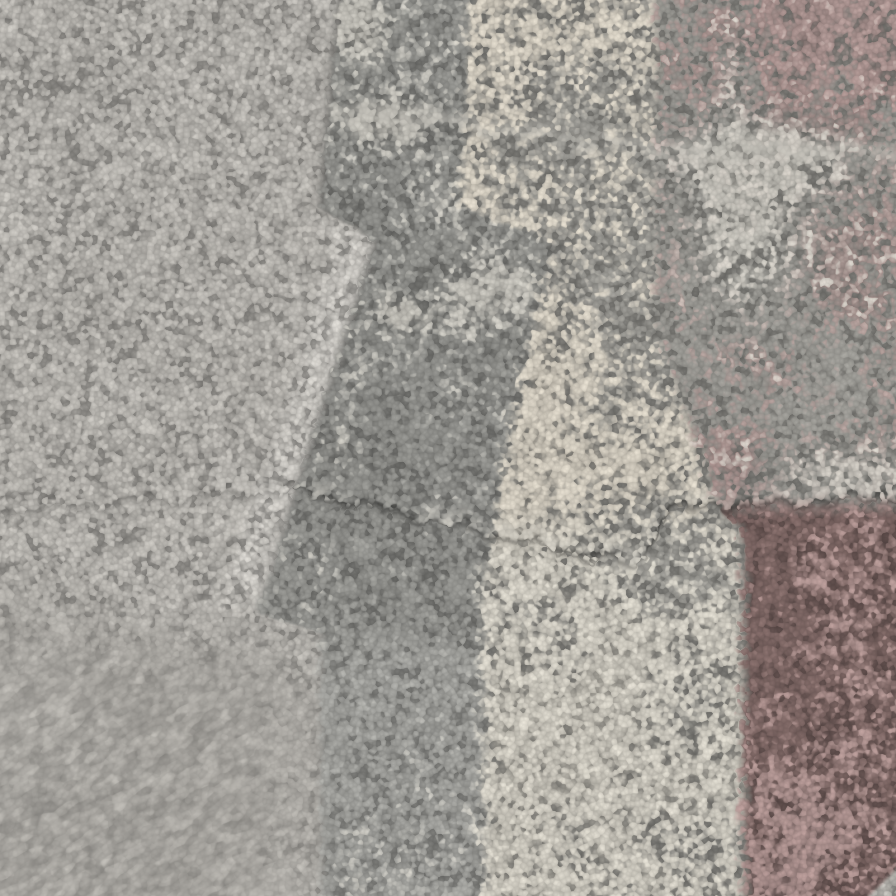
A WebGL 1 fragment shader for this texture:

```glsl
precision highp float;
// Weathered asphalt with worn grey, pale and dull red painted bands crossed by cracks.
uniform vec2 u_resolution;

#define CONCRETE vec3(0.665, 0.655, 0.635)
#define SLATE vec3(0.540, 0.540, 0.525)
#define CREAM vec3(0.770, 0.745, 0.695)
#define PALE_CREAM vec3(0.765, 0.750, 0.710)
#define FADED_RED vec3(0.650, 0.550, 0.540)
#define DEEP_RED vec3(0.470, 0.385, 0.375)
#define CHALK vec3(0.755, 0.745, 0.715)
#define STONE vec3(0.580, 0.575, 0.555)
#define GRAIN_SCALE 190.0
#define GRAIN_CONTRAST 0.44

vec2 hash2(vec2 p) {
  vec3 q = fract(p.xyx * vec3(0.1031, 0.1030, 0.0973));
  q += dot(q, q.yzx + 33.33);
  return fract((q.xx + q.yz) * q.zy);
}

// Cellular noise: x = distance to the nearest point, y = smoothly blended cell value.
vec2 cells(vec2 p) {
  vec2 id = floor(p), f = fract(p);
  float nearest = 2.0, total = 0.0, weight = 0.0;
  for (int j = -1; j <= 1; j++) {
    for (int i = -1; i <= 1; i++) {
      vec2 o = vec2(float(i), float(j));
      vec2 h = hash2(id + o + 61.0);
      vec2 d = o + h - f;
      float d2 = dot(d, d), w = exp(-7.0 * d2);
      nearest = min(nearest, d2);
      total += w * fract(h.x * 17.3 + h.y * 9.1);
      weight += w;
    }
  }
  return vec2(sqrt(nearest), total / weight);
}

float ramp(float t, float t0, float t1, float a, float b) {
  return mix(a, b, clamp((t - t0) / (t1 - t0), 0.0, 1.0));
}

float blob(vec2 p, vec2 center, vec2 radius) {
  vec2 q = (p - center) / radius;
  return exp(-dot(q, q));
}

// Ragged coverage: noise above the threshold survives.
float worn(float amount, float noise) {
  return smoothstep(-0.15, 0.15, amount + noise - 1.0);
}

float stroke(float d, float width) {
  return exp(-d * d / (width * width));
}

void main() {
  vec2 p = gl_FragCoord.xy / u_resolution;
  p.y = 1.0 - p.y; // y runs downward from the top edge

  // Noise layers; grain is stretched diagonally in the lower left
  float smear = smoothstep(0.66, 0.80, p.y + 0.12 * (0.3 - p.x)) * (1.0 - smoothstep(0.25, 0.42, p.x));
  vec2 along = vec2(p.x * 0.84 - p.y * 0.54, p.x * 0.54 + p.y * 0.84);
  vec2 fine = cells(p * GRAIN_SCALE);
  vec2 streak = cells(along.yx * vec2(150.0, 80.0));
  fine = mix(fine, streak, smear * 0.7);
  float medium = cells(p * 95.0 + 9.0).y;
  float patchy = cells(p * 11.0 + 3.0).y * 0.6 + cells(p * 27.0).y * 0.4;
  float speckle = fine.y * 0.6 + medium * 0.4;
  float ragged = speckle * 0.6 + patchy * 0.4;

  // Band borders as x positions, with soft jogs at the patched slabs
  float slab = smoothstep(0.225, 0.275, p.y);
  float leftX = mix(ramp(p.y, 0.0, 0.25, 0.378, 0.355), ramp(p.y, 0.25, 0.69, 0.425, 0.285), slab);
  leftX = mix(leftX, 0.358, smoothstep(0.68, 0.71, p.y));
  float midX = mix(ramp(p.y, 0.0, 0.25, 0.527, 0.514), ramp(p.y, 0.26, 0.64, 0.617, 0.540), slab);
  float rightX = ramp(p.y, 0.36, 0.56, 0.735, 0.800);
  rightX = mix(rightX, 0.829, smoothstep(0.56, 0.60, p.y));
  float wobble = (speckle - 0.5) * 0.016;
  float inSlate = smoothstep(-0.006, 0.006, p.x - leftX + wobble);
  float inCream = smoothstep(-0.009, 0.009, p.x - midX + wobble * 1.8);
  float inRed = smoothstep(-0.007, 0.007, p.x - rightX + wobble * 1.6);
  float low = smoothstep(0.55, 0.63, p.y);

  // Bare ground on the left, with a lighter strip beside the slanted border
  vec3 ground = CONCRETE + 0.04 * (patchy - 0.5) - 0.025 * smear;
  float strip = smoothstep(0.055, 0.030, leftX - p.x) * slab * (1.0 - smoothstep(0.64, 0.70, p.y));
  ground += 0.065 * strip;

  // Slate band with chalky patches
  vec3 slate = SLATE + 0.04 * (patchy - 0.5);
  slate = mix(slate, SLATE + 0.05, smoothstep(0.66, 0.76, p.y));
  float chalk = blob(p, vec2(0.545, 0.33), vec2(0.065, 0.06)) + blob(p, vec2(0.445, 0.35), vec2(0.03, 0.02))
    + blob(p, vec2(0.44, 0.135), vec2(0.065, 0.03)) + blob(p, vec2(0.40, 0.03), vec2(0.03, 0.04))
    + 0.7 * blob(p, vec2(0.38, 0.50), vec2(0.03, 0.03));
  slate = mix(slate, CHALK - 0.03, 0.85 * worn(0.25 + 0.42 * chalk, ragged));

  // Pale band, abraded to stone above and cleaner below
  vec3 cream = mix(CREAM, PALE_CREAM, low);
  float creamKept = 0.56 + 0.14 * low - 0.16 * blob(p, vec2(0.68, 0.22), vec2(0.13, 0.10))
    - 0.12 * blob(p, vec2(0.71, 0.38), vec2(0.07, 0.10)) + 0.14 * blob(p, vec2(0.60, 0.46), vec2(0.05, 0.08))
    - 0.28 * blob(p, vec2(0.74, 0.65), vec2(0.10, 0.05));
  cream = mix(STONE, cream, 0.92 * worn(creamKept, ragged));

  // Red band, mostly bare above and darker below
  float pink = blob(p, vec2(0.95, 0.03), vec2(0.14, 0.09)) + 0.7 * blob(p, vec2(0.82, 0.53), vec2(0.05, 0.04));
  vec3 faded = mix(STONE, FADED_RED - 0.06 + 0.05 * pink, 0.85 * worn(0.40 + 0.30 * pink, ragged));
  float bare = blob(p, vec2(0.83, 0.26), vec2(0.06, 0.09)) + blob(p, vec2(0.85, 0.18), vec2(0.10, 0.035))
    + 0.6 * blob(p, vec2(0.93, 0.53), vec2(0.12, 0.035)) + 0.4 * blob(p, vec2(0.82, 0.08), vec2(0.02, 0.09));
  faded = mix(faded, CHALK - 0.02, 0.9 * worn(0.24 + 0.46 * bare, ragged));
  float rosy = blob(p, vec2(0.87, 0.96), vec2(0.09, 0.09));
  vec3 deep = mix(DEEP_RED, FADED_RED, 0.85 * worn(0.34 + 0.40 * rosy, ragged));
  vec3 red = mix(faded, deep, smoothstep(0.550, 0.580, p.y + wobble));
  red = mix(red, CONCRETE, smoothstep(1.965, 1.975, p.x + p.y));

  vec3 color = mix(ground, slate, inSlate);
  color = mix(color, cream, inCream);
  color = mix(color, red, inRed);

  // Pebbled grain and small dark pits
  float shade = 0.60 * (fine.y - 0.5) + 0.25 * (medium - 0.5) + 0.30 * (0.42 - fine.x);
  color *= 1.0 + GRAIN_CONTRAST * shade;
  color *= 1.0 - 0.12 * smoothstep(0.60, 0.78, 1.0 - speckle) * (1.0 - smear);

  // Chalky upper crack, dark lower crack, and a darker left border
  float jitter = 0.004 * sin(p.x * 71.0) + 0.003 * sin(p.x * 163.0 + 1.0) + wobble;
  float upperY = ramp(p.x, 0.37, 0.76, 0.122, 0.168);
  float upper = stroke(p.y - upperY - jitter, 0.007) * smoothstep(0.36, 0.38, p.x);
  color = mix(color, CHALK, upper * (0.2 + 0.6 * ragged));
  float lowerY = ramp(p.x, 0.0, 0.30, 0.570, 0.548) + ramp(p.x, 0.33, 0.69, 0.0, 0.080);
  lowerY = mix(lowerY, ramp(p.x, 0.75, 1.0, 0.568, 0.555), smoothstep(0.71, 0.75, p.x));
  float lower = stroke(p.y - lowerY - jitter, 0.0035) * mix(0.25, 0.50, smoothstep(0.30, 0.38, p.x));
  color *= 1.0 - lower * 0.6;
  float crumbs = stroke(p.y - lowerY + 0.010 - jitter, 0.008) * smoothstep(0.33, 0.36, p.x);
  color = mix(color, CHALK, crumbs * 0.4 * smoothstep(0.42, 0.60, ragged));
  color = mix(color, CHALK, 0.5 * blob(p, vec2(0.705, 0.625), vec2(0.016, 0.010)));
  color *= 1.0 - 0.12 * stroke(p.x - leftX + wobble, 0.004) * (1.0 - low);

  gl_FragColor = vec4(clamp(color, 0.0, 1.0), 1.0);
}
```
